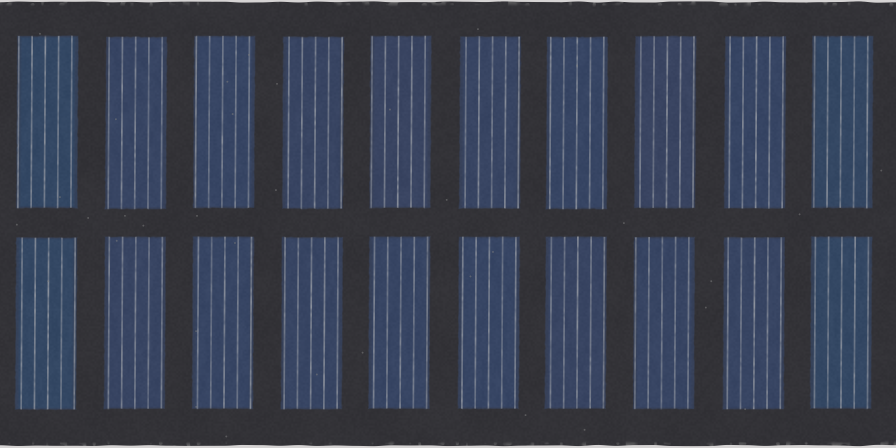
A Shadertoy shader for this pattern:

```glsl
// A dark solar panel with ten by two upright blue cells, each crossed by five
// pale wires. Cells come from a clamped repeat and a box distance; hashes and
// value noise add uneven placement, broken wires, grain, dust and a worn rim.

const vec2 GRID = vec2(10.0, 2.0);
const vec2 PITCH = vec2(0.1972, 0.4480);
const vec2 FIRST_CENTER = vec2(0.1045, 0.2790);
const vec2 CELL_HALF = vec2(0.0680, 0.1920);
const float WIRE_GAP = 0.0296;
const float WIRE_HALF = 0.0019;

const vec3 PANEL = vec3(0.198, 0.196, 0.214);
const vec3 CELL = vec3(0.218, 0.268, 0.385);
const vec3 CELL_EDGE = vec3(0.210, 0.243, 0.325);
const vec3 WIRE = vec3(0.56, 0.58, 0.62);
const vec3 PAPER = vec3(0.84, 0.83, 0.83);

float hash(vec2 p) {
    return fract(sin(dot(p, vec2(12.9898, 78.233))) * 43758.5453);
}

float noise(vec2 p) {
    vec2 i = floor(p);
    vec2 f = fract(p);
    f = f * f * (3.0 - 2.0 * f);
    float low = mix(hash(i), hash(i + vec2(1.0, 0.0)), f.x);
    float high = mix(hash(i + vec2(0.0, 1.0)), hash(i + 1.0), f.x);
    return mix(low, high, f.y);
}

float boxDistance(vec2 p, vec2 halfSize) {
    vec2 d = abs(p) - halfSize;
    return length(max(d, 0.0)) + min(max(d.x, d.y), 0.0);
}

// Share of a pixel covered by a shape at signed distance d
float coverage(float d, float pixel) {
    return clamp(0.5 - d / pixel, 0.0, 1.0);
}

// Five broken vertical wires, shifted sideways by a different amount per cell
float wires(vec2 p, vec2 id, float pixel) {
    float shift = (hash(id + 3.7) - 0.5) * 0.011;
    float x = (p.x - shift) / WIRE_GAP;
    float wire = clamp(floor(x + 0.5), -2.0, 2.0);
    float d = abs(x - wire) * WIRE_GAP - WIRE_HALF;
    float seed = wire * 7.3 + id.x * 37.0 + id.y * 19.0;
    float wear = 0.65 * noise(vec2(seed, p.y * 110.0))
               + 0.35 * noise(vec2(seed + 5.0, p.y * 25.0));
    float strength = mix(0.40, 1.0, wear) * mix(0.75, 1.0, hash(vec2(seed, 2.0)));
    return coverage(d, pixel) * min(1.0, 2.0 * WIRE_HALF / pixel) * strength;
}

// Sparse round dust, one candidate per square of the given size
float dust(vec2 p, float size, float amount, float pixel) {
    vec2 id = floor(p / size);
    vec2 spot = 0.2 + 0.6 * vec2(hash(id + 11.0), hash(id + 23.0));
    float d = length(p - (id + spot) * size) - 0.0020;
    return coverage(d, pixel) * step(1.0 - amount, hash(id + 41.0));
}

vec3 cellColor(vec2 p, vec2 id, float pixel) {
    float tone = hash(id + 8.1) - 0.5;
    float mottled = noise(p * vec2(90.0, 30.0) + id * 17.0) - 0.5;
    vec3 color = CELL + vec3(-0.012, 0.004, 0.012) * tone + 0.016 * mottled;

    // The outer columns lean towards teal
    float outer = smoothstep(3.6, 4.6, abs(id.x - 4.5));
    color += vec3(-0.022, 0.012, 0.008) * outer;

    // Dim side strips and softened rim
    float side = smoothstep(0.0560, 0.0650, abs(p.x));
    float rim = smoothstep(-0.006, 0.0, boxDistance(p, CELL_HALF));
    color = mix(color, CELL_EDGE, max(0.65 * side, 0.8 * rim));
    return mix(color, WIRE, wires(p, id, pixel));
}

void mainImage(out vec4 fragColor, in vec2 fragCoord) {
    // Canvas height is one unit
    float pixel = 1.0 / iResolution.y;
    vec2 uv = fragCoord * pixel;

    // Panel with faint blotches
    vec3 color = PANEL + 0.012 * (noise(uv * 14.0) - 0.5);

    // Nearest cell, slightly slanted and jittered
    vec2 p = uv - vec2(0.006 * (uv.y - 0.5), 0.0);
    vec2 id = clamp(floor((p - FIRST_CENTER) / PITCH + 0.5), vec2(0.0), GRID - 1.0);
    vec2 jitter = (vec2(hash(vec2(id.x, 5.0)), hash(id + 9.0)) - 0.5) * vec2(0.004, 0.003);
    vec2 local = p - FIRST_CENTER - id * PITCH - jitter;
    float ragged = 0.0018 * (noise(uv * 120.0) - 0.5);
    float edge = boxDistance(local, CELL_HALF) + ragged;
    color = mix(color, cellColor(local, id, pixel), coverage(edge, pixel * 1.5));

    // Fine grain and pale dust
    color += 0.020 * (noise(uv * 230.0) - 0.5);
    color = mix(color, vec3(0.48), 0.55 * dust(uv, 0.06, 0.07, pixel));

    // Light paper beyond the worn top and bottom edges
    float wobble = 0.003 * (noise(vec2(uv.x * 24.0, 3.0)) - 0.5);
    float bottom = uv.y - 0.0055 + wobble;
    float top = 0.9955 - uv.y + wobble;
    float margin = min(bottom, top);
    float chips = smoothstep(0.012, 0.0, margin) * smoothstep(0.62, 0.9, noise(uv * 95.0));
    color = mix(color, vec3(0.46), 0.6 * chips);
    color = mix(color, PAPER, coverage(margin, pixel));

    fragColor = vec4(color, 1.0);
}
```
